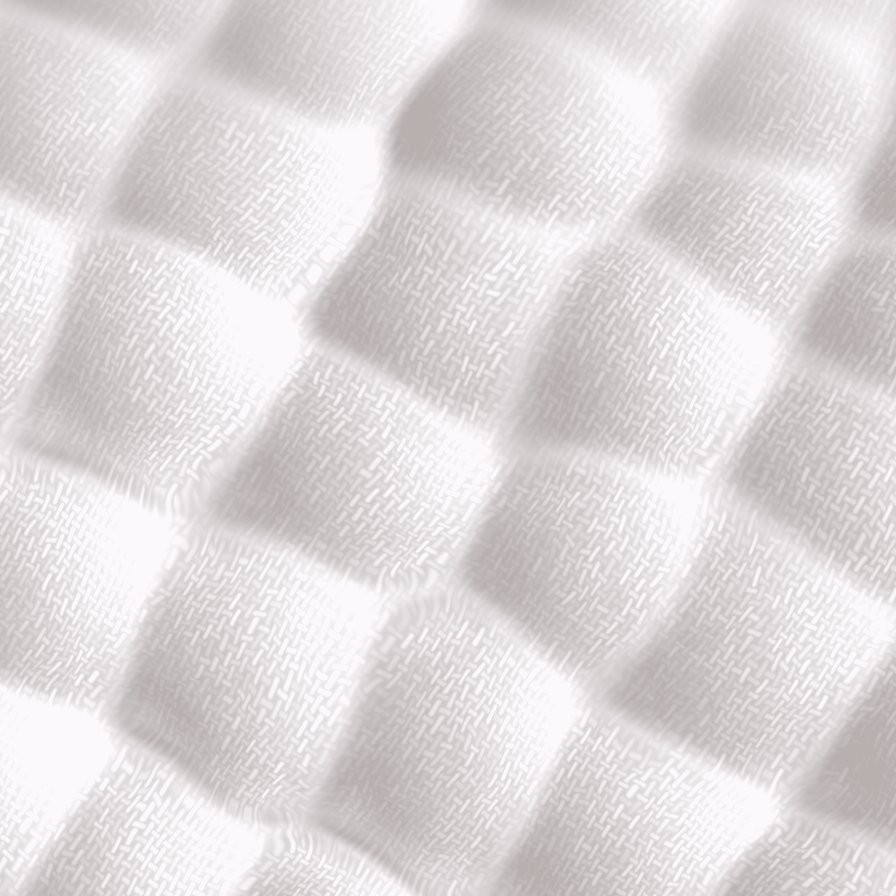
Reproduce this texture procedurally as a three.js fragment shader.

```glsl
// Puffy white cotton gauze: a receding slanted grid of domes covered by a fine plain weave.
varying vec2 vUv;

const vec2 MIDDLE_DOME = vec2(0.618, 0.378);
const vec2 ROW_STEP = vec2(0.2188, -0.1042);     // from one dome to the next along a row
const vec2 COLUMN_STEP = vec2(-0.1107, -0.2148); // from one row to the next
const vec2 COLUMN_GROWTH = vec2(-0.0104, -0.0130); // rows spread towards the viewer
const float DOME_RADIUS = 0.115;
const vec2 WEFT_DIR = vec2(0.85, -0.527);
const vec2 WARP_DIR = vec2(0.53, 0.848);
const vec2 THREAD_COUNT = vec2(98.0, 68.0);
const vec2 LIGHT_DIR = vec2(0.97, 0.24);
const vec3 SHADOW = vec3(0.720, 0.688, 0.688);
const vec3 COTTON = vec3(0.985, 0.978, 0.985);

vec2 hash2(vec2 p) {
  vec3 q = fract(p.xyx * vec3(0.1031, 0.1030, 0.0973));
  q += dot(q, q.yzx + 33.33);
  return fract((q.xx + q.yz) * q.zy);
}

float valueNoise(vec2 p) {
  vec2 i = floor(p);
  vec2 f = fract(p);
  f = f * f * (3.0 - 2.0 * f);
  float low = mix(hash2(i).x, hash2(i + vec2(1.0, 0.0)).x, f.x);
  float high = mix(hash2(i + vec2(0.0, 1.0)).x, hash2(i + 1.0).x, f.x);
  return mix(low, high, f.y);
}

vec2 noise2(vec2 p) {
  return vec2(valueNoise(p + 3.0), valueNoise(p + 71.0)) - 0.5;
}

// Grid place to offset from the middle dome.
vec2 domeCentre(vec2 id) {
  return id.x * ROW_STEP + id.y * COLUMN_STEP + id.y * id.y * COLUMN_GROWTH;
}

// Offset from the middle dome to grid place, by solving the row quadratic.
vec2 gridPlace(vec2 v) {
  float tilt = ROW_STEP.y / ROW_STEP.x;
  float a = COLUMN_GROWTH.y - tilt * COLUMN_GROWTH.x;
  float b = COLUMN_STEP.y - tilt * COLUMN_STEP.x;
  float k = v.y - tilt * v.x;
  float row = (-b - sqrt(max(b * b + 4.0 * a * k, 0.0))) / (2.0 * a);
  float column = (v.x - row * COLUMN_STEP.x - row * row * COLUMN_GROWTH.x) / ROW_STEP.x;
  return vec2(column, row);
}

// Blended offset from the nearest dome centres (xy) and closeness to a crease (z).
vec3 domes(vec2 p, float sharpness) {
  vec2 v = p - MIDDLE_DOME;
  vec2 home = floor(gridPlace(v) + 0.5);
  vec2 offsetSum = vec2(0.0);
  float weightSum = 0.0;
  float strongest = 0.0;
  for (int j = -1; j <= 1; j++) {
    for (int i = -1; i <= 1; i++) {
      vec2 id = home + vec2(float(i), float(j));
      vec2 random = hash2(id + 40.0) - 0.5;
      vec2 d = v - domeCentre(id) - random * 0.045;
      float weight = exp(random.y * 1.8 - sharpness * dot(d, d));
      offsetSum += d * weight;
      weightSum += weight;
      strongest = max(strongest, weight);
    }
  }
  return vec3(offsetSum / weightSum, 1.0 - strongest / weightSum);
}

// Threads along y, each surfacing at every second crossing, staggered by column.
float surfacing(vec2 p, float halfLength, float halfWidth) {
  float column = floor(p.x);
  float along = p.y - 0.5 + column;
  vec2 f = vec2(fract(p.x) - 0.5, mod(along, 2.0) - 1.0);
  float d = length(vec2(f.x, max(abs(f.y) - halfLength, 0.0)));
  float random = hash2(vec2(column, floor(along * 0.5)) + 200.0).x;
  return (1.0 - smoothstep(halfWidth * 0.1, halfWidth, d)) * mix(0.45, 1.3, random);
}

float weave(vec2 p) {
  float warp = surfacing(p, 0.48, 0.40);
  float weft = surfacing(p.yx + vec2(0.0, 1.0), 0.40, 0.34) * 0.75;
  return max(warp, weft);
}

void main() {
  vec2 uv = vUv;
  vec2 drift = noise2(uv * 6.0);
  vec3 dome = domes(uv + drift * 0.055, 170.0);
  vec2 slope = dome.xy / DOME_RADIUS;
  float crease = smoothstep(0.05, 0.5, dome.z);

  // Broad light falls from the right; shade rounds off into glowing rims and creases
  float rim = smoothstep(0.75, 1.35, length(slope));
  float facing = dot(slope, LIGHT_DIR) * (1.0 - 0.5 * rim);
  float light = 0.51 + 0.62 * facing + 0.26 * crease + 0.28 * rim;
  light += (valueNoise(uv * 4.0 + 11.0) - 0.5) * 0.16 + 0.12 * (0.5 - uv.x);

  // Threads bend over the domes and wander slightly
  vec2 cloth = uv + dome.xy * 0.12 * dot(slope, slope) + drift * 0.03;
  vec2 threads = vec2(dot(cloth, WEFT_DIR), dot(cloth, WARP_DIR)) * THREAD_COUNT;
  threads += noise2(threads * 0.4) * 0.7;

  // Weave fades in shade, creases and the blurred far edge
  float focus = 1.0 - 0.6 * smoothstep(0.70, 1.0, uv.y);
  float relief = mix(0.35, 1.0, smoothstep(-0.8, 0.1, facing)) * (1.0 - 0.5 * crease) * focus;
  light += (weave(threads) - 0.40) * 0.44 * relief;
  light += (valueNoise(threads * vec2(3.0, 1.2)) - 0.5) * 0.10 * focus;

  gl_FragColor = vec4(mix(SHADOW, COTTON, clamp(light, 0.0, 1.0)), 1.0);
}
```
